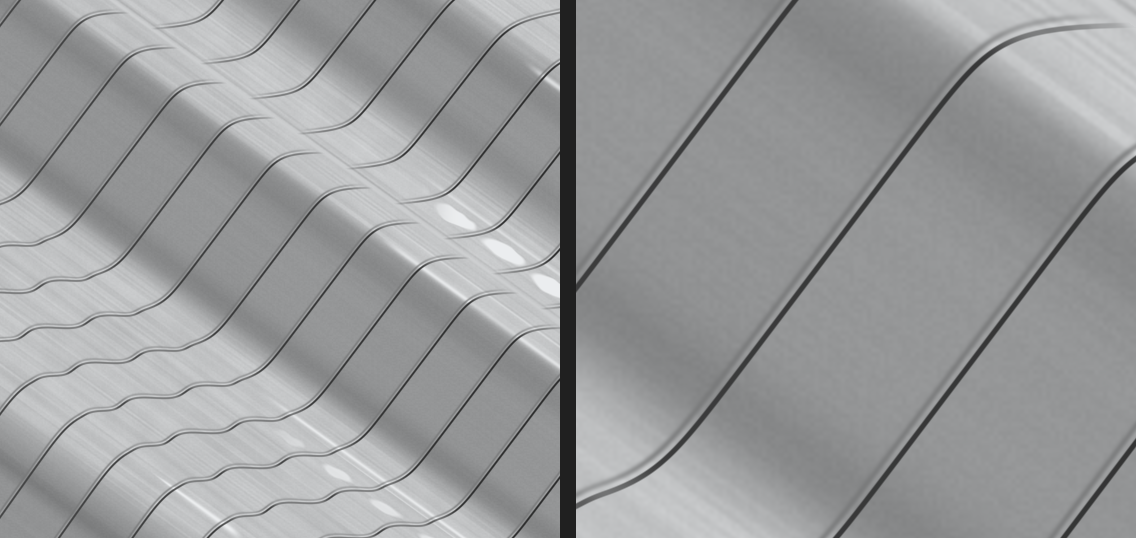
Left: the whole. Right: its middle third, enlarged.
Reproduce this background procedurally as a Shadertoy shader.

```glsl
float hash(vec2 p) { return fract(sin(dot(p, vec2(127.1, 311.7))) * 43758.5453); }

float noise(vec2 p) {
    vec2 i = floor(p), f = fract(p);
    f = f * f * (3.0 - 2.0 * f);
    return mix(mix(hash(i), hash(i + vec2(1, 0)), f.x),
               mix(hash(i + vec2(0, 1)), hash(i + vec2(1, 1)), f.x), f.y);
}

float bump(float x, float centre, float width) {
    float t = (x - centre) / width;
    return exp(-t * t);
}

// Zero before the bend, rising with slope one after it
float bend(float x, float at, float soft) {
    return soft * log(1.0 + exp((x - at) / soft));
}

// Sideways path of a seam down the front wave
float frontPath(float w) {
    float flatPart = smoothstep(370.0, 410.0, w) * (1.0 - smoothstep(540.0, 590.0, w));
    return 422.0 - 1.4 * w + 0.91 * bend(w, 27.0, 14.0) - 0.61 * bend(w, 357.0, 15.0)
         + 0.63 * bend(w, 588.0, 20.0) - 5.0 * flatPart * sin((w - 410.0) * 0.08);
}

// Sideways path of a seam up the wave behind
float backPath(float u) {
    return 475.0 + 1.25 * u - 0.75 * bend(u, 57.0, 14.0) + 0.6 * bend(u, 364.0, 18.0);
}

float frontShade(float w) {
    float face = smoothstep(36.0, 64.0, w) * (1.0 - smoothstep(300.0, 352.0, w));
    float lowFace = smoothstep(615.0, 705.0, w);
    return mix(0.765, 0.585, face) - 0.19 * lowFace
         - 0.05 * bump(w, 92.0, 26.0) - 0.06 * bump(w, 288.0, 24.0)
         - 0.08 * bump(w, 724.0, 18.0);
}

float backShade(float u) {
    float face = smoothstep(72.0, 150.0, u) * (1.0 - smoothstep(310.0, 365.0, u));
    return mix(0.775, 0.585, face) - 0.035 * bump(u, 165.0, 22.0) - 0.05 * bump(u, 288.0, 24.0);
}

void mainImage(out vec4 fragColor, in vec2 fragCoord) {
    // Canvas is 768 units wide, y runs down; v is constant along a ridge
    float unit = 768.0 / iResolution.x;
    vec2 p = vec2(fragCoord.x, iResolution.y - fragCoord.y) * unit;
    float v = p.y - 0.72 * p.x;
    bool front = v > -110.0;
    float w = v + 95.0, u = -v - 110.0;

    // Seam coordinate and the slope of its path
    float path, slope, shade;
    if (front) {
        path = frontPath(w);
        slope = frontPath(w + 0.5) - frontPath(w - 0.5);
        shade = frontShade(w);
    } else {
        path = backPath(u);
        slope = backPath(u - 0.5) - backPath(u + 0.5);
        shade = backShade(u);
    }
    float pitch = 66.7;
    float s = (p.x - path) / pitch;
    float panel = floor(s), across = fract(s) - 0.5;

    // Brushed streaks along the ridges, strongest on the light parts
    float light = smoothstep(0.6, 0.74, shade);
    float streak = noise(vec2(v * 0.3, p.x * 0.006)) + 0.6 * noise(vec2(v * 0.09, p.x * 0.004 + 9.0)) - 0.8;
    shade += streak * mix(0.012, 0.055, light);
    shade += 0.014 * (hash(vec2(panel, 3.0)) - 0.5);
    shade += 0.02 * (noise(p * 0.5) - 0.5) + 0.02 * light * (noise(p * 0.04) - 0.5);

    // Glints, stronger toward the right
    float wobble = 5.0 * (noise(p * 0.07) - 0.5);
    float glint = 0.0;
    if (front) {
        float blob = length(vec2(across / 0.3, (w - 411.0 + wobble) / 9.0));
        glint += 0.75 * (1.0 - smoothstep(0.6, 1.1, blob)) * smoothstep(320.0, 460.0, p.x);
        glint += 0.9 * bump(w, 375.0, 3.0) * smoothstep(350.0, 420.0, p.x);
        glint += 0.5 * bump(w, 384.0, 1.6) * smoothstep(380.0, 520.0, p.x);
        glint += bump(w, 593.0, 1.5 + 0.035 * max(p.x - 210.0, 0.0)) * smoothstep(205.0, 235.0, p.x)
               * (1.0 - smoothstep(315.0, 335.0, p.x));
        glint += bump(w, 45.0, 4.0) * smoothstep(510.0, 560.0, p.x) * (0.4 + 0.6 * hash(vec2(panel, 8.0)));
        glint += 0.45 * bump(w, 18.0, 2.0) * smoothstep(350.0, 650.0, p.x);
    } else {
        float blob = length(vec2(across / 0.42, (u - 42.0 + wobble) / 14.0));
        glint += (1.0 - smoothstep(0.75, 1.05, blob)) * (0.08 + 0.92 * smoothstep(570.0, 630.0, p.x));
        glint += 0.6 * bump(u, 66.0, 3.0) * smoothstep(540.0, 640.0, p.x);
        glint += 0.8 * bump(u, 322.0, 5.0) * smoothstep(715.0, 755.0, p.x);
    }
    shade = mix(shade, 0.93, clamp(glint, 0.0, 1.0));

    // Seams: dark gap with a pale lip and a soft grey fold on its left
    float d = (fract(s + 0.5) - 0.5) * pitch / length(vec2(1.0 + 0.72 * slope, slope));
    float steep = 1.0 - smoothstep(0.58, 1.05, abs(slope));
    float fade = front ? smoothstep(-16.0, 14.0, w) : smoothstep(0.0, 35.0, u);
    float gap = 1.0 - smoothstep(0.9 - 0.5 * unit, 1.3 + 0.8 * unit, abs(d));
    float fold = bump(d, -4.6, 1.5);
    float lip = bump(d, -2.4, 1.3);
    shade += 0.04 * lip * fade;
    shade = mix(shade, 0.47, fold * fade * mix(0.45, 0.75, steep));
    float ink = mix(0.42, mix(0.27, 0.17, p.x / 768.0), steep);
    shade = mix(shade, ink, gap * mix(0.3, 1.0, fade) * mix(0.8, 1.0, steep));

    // Pale crest edge hiding the trough behind
    shade = mix(shade, 0.82, 0.8 * bump(v, -110.0, 3.5));
    shade -= 0.05 * bump(v, -117.0, 2.0);

    fragColor = vec4(clamp(shade * vec3(0.992, 1.0, 1.006), 0.0, 1.0), 1.0);
}
```
